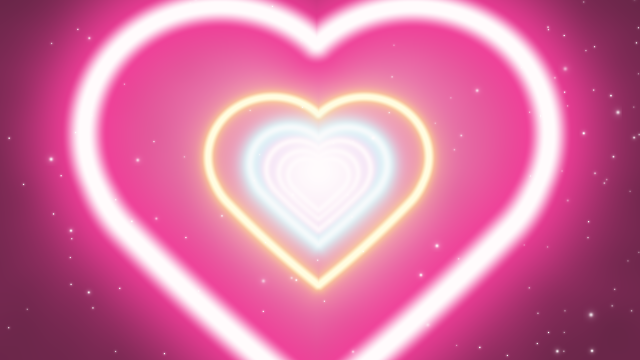
A Shadertoy shader for this background:

```glsl
const vec3 PLUM = vec3(0.39, 0.145, 0.27);
const vec3 MAUVE = vec3(0.47, 0.16, 0.32);
const vec3 HOT_PINK = vec3(0.95, 0.24, 0.60);
const vec3 ROSE = vec3(0.87, 0.31, 0.58);
const vec3 BLUSH = vec3(0.97, 0.80, 0.84);
const vec3 GOLD = vec3(1.0, 0.87, 0.56);
const vec3 CREAM = vec3(1.0, 0.99, 0.88);
const vec3 AQUA = vec3(0.82, 0.96, 0.97);
const vec3 LILAC = vec3(0.93, 0.87, 0.97);
const vec3 SHELL = vec3(0.98, 0.91, 0.96);
const vec3 WHITE = vec3(1.0, 0.985, 0.99);

// Hearts: x and y of the lower tip, then size
const vec3 OUTER_HEART = vec3(-0.009, -0.120, 1.07);
const vec3 GOLD_HEART = vec3(-0.004, 0.208, 0.508);
const vec3 INNER_HEART = vec3(-0.004, 0.322, 0.315);
const vec2 CORE = vec2(-0.004, 0.525);
const float HEART_HEIGHT = 0.933;
const float HEART_BULGE = 0.25;
const float GLOW_INSIDE = 0.135;
const float GLOW_OUTSIDE = 0.175;
const float INNER_SHRINK = 0.76;
const float INNER_RISE = 0.53;
const int INNER_COUNT = 4;
const int STAR_LAYERS = 3;

float hash(vec2 p) {
    vec3 q = fract(vec3(p.xyx) * 0.1031);
    q += dot(q, q.yzx + 33.33);
    return fract((q.x + q.y) * q.z);
}

float noise(vec2 p) {
    vec2 i = floor(p), f = fract(p);
    f = f * f * (3.0 - 2.0 * f);
    return mix(mix(hash(i), hash(i + vec2(1, 0)), f.x),
               mix(hash(i + vec2(0, 1)), hash(i + vec2(1, 1)), f.x), f.y);
}

float gauss(float d, float width) {
    return exp(-d * d / (width * width));
}

// Signed distance, negative inside
float heartDistance(vec2 p, vec3 heart) {
    p = (p - heart.xy) / heart.z;
    p.x = abs(p.x);
    p.y /= HEART_HEIGHT;
    p.y += HEART_BULGE * p.x * clamp(0.6 - p.y, 0.0, 0.6);
    float d;
    if (p.x + p.y > 1.0) {
        d = length(p - vec2(0.25, 0.75)) - sqrt(2.0) / 4.0;
    } else {
        float notch = length(p - vec2(0.0, 1.0));
        float side = length(p - 0.5 * max(p.x + p.y, 0.0));
        d = min(notch, side) * sign(p.x - p.y);
    }
    return d * heart.z;
}

// Scattered sparkles, denser toward the right
float stars(vec2 p) {
    float light = 0.0;
    for (int i = 0; i < STAR_LAYERS; i++) {
        float layer = float(i);
        float cell = 0.06 + 0.035 * layer;
        vec2 q = p / cell + 17.3 * layer + 40.0;
        vec2 id = floor(q);
        vec2 offset = 0.2 + 0.6 * vec2(hash(id + 3.1), hash(id + 8.7));
        float chance = mix(0.11, 0.36, smoothstep(0.52, 0.68, p.x));
        float shown = step(hash(id + 21.0), chance);
        float radius = mix(0.0018, 0.0055, pow(hash(id + 5.9), 4.0));
        float d = length(fract(q) - offset) * cell;
        float spark = gauss(d, radius) + 0.2 * gauss(d, radius * 2.6);
        light += shown * spark * mix(0.35, 0.95, hash(id + 13.0));
    }
    return min(light, 1.0);
}

void mainImage(out vec4 fragColor, in vec2 fragCoord) {
    vec2 p = (fragCoord - vec2(0.5 * iResolution.x, 0.0)) / iResolution.y;
    float haze = noise(p * 4.0 + 9.0) * 0.65 + noise(p * 11.0) * 0.35;

    // Plum backdrop and rose interior
    float outer = heartDistance(p, OUTER_HEART);
    vec3 color = mix(PLUM, MAUVE, haze);
    color = mix(color, ROSE + 0.05 * (haze - 0.5), smoothstep(0.03, -0.03, outer));

    // Soft light around the core
    float radius = length(p - CORE);
    color = mix(color, BLUSH, 0.95 * gauss(radius, 0.34) * smoothstep(0.05, -0.1, outer));

    // Large neon heart
    color = mix(color, HOT_PINK, gauss(outer, outer > 0.0 ? GLOW_OUTSIDE : GLOW_INSIDE));
    color = mix(color, WHITE, smoothstep(0.064, 0.010, abs(outer)));

    // Golden heart
    float gold = heartDistance(p, GOLD_HEART);
    color = mix(color, GOLD, 0.28 * gauss(gold, 0.055));
    color = mix(color, GOLD, 0.85 * gauss(gold, 0.021));
    color = mix(color, CREAM, smoothstep(0.018, 0.003, abs(gold)));

    // Nested pastel hearts
    vec3 heart = INNER_HEART;
    for (int i = 0; i < INNER_COUNT; i++) {
        float d = heartDistance(p, heart);
        float tint = float(i) / float(INNER_COUNT - 1);
        vec3 rim = i == 0 ? AQUA : SHELL;
        color = mix(color, mix(LILAC, SHELL, tint), 0.9 * smoothstep(0.015, -0.025, d));
        color = mix(color, rim, 0.95 * gauss(d, i == 0 ? 0.034 : 0.014));
        color = mix(color, WHITE, 0.75 * gauss(d, i == 0 ? 0.013 : 0.008));
        float shrink = heart.z * (1.0 - INNER_SHRINK);
        heart += vec3(0.0, INNER_RISE * shrink, -shrink);
    }
    color = mix(color, WHITE, gauss(radius, 0.105));

    color = mix(color, WHITE, stars(p));
    fragColor = vec4(color, 1.0);
}
```
